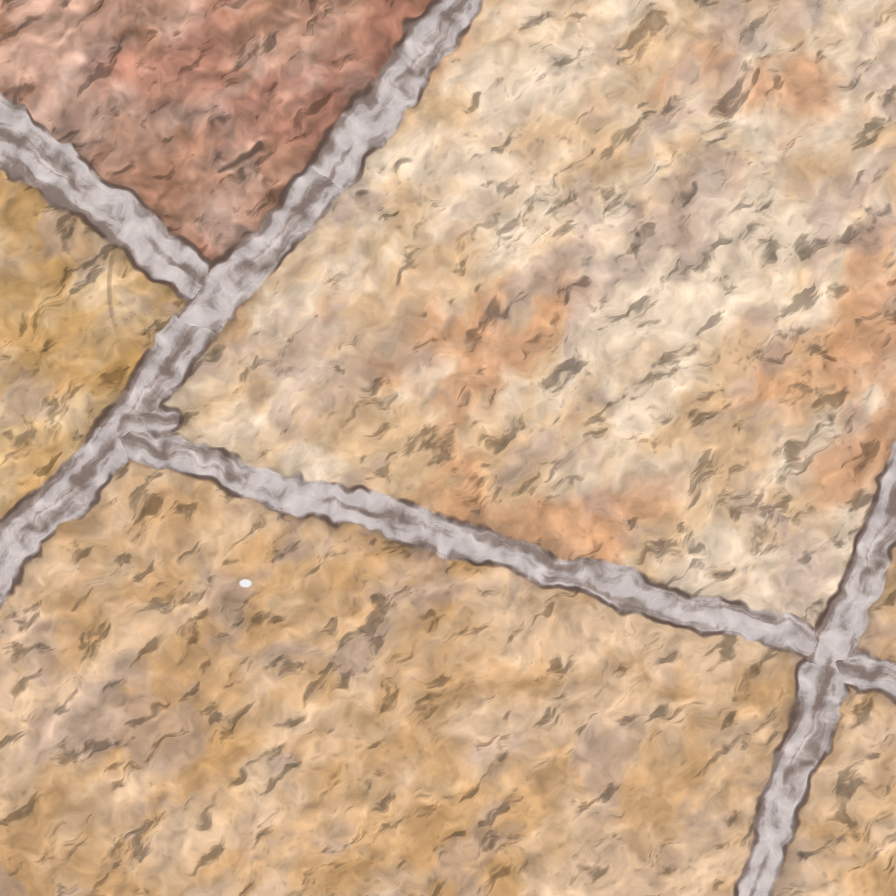
Reproduce this texture procedurally as a three.js fragment shader.

```glsl
// Weathered sandstone paving: five mottled slabs parted by ragged grey mortar.
// Mortar is a union of warped tapered segments; slabs are tinted by layered
// noise with cellular pits, diagonal flecks and a little slanted relief light.
varying vec2 vUv;

const vec3 MORTAR_PALE = vec3(0.79, 0.745, 0.735);
const vec3 MORTAR_DARK = vec3(0.57, 0.50, 0.47);
const vec3 CREVICE = vec3(0.34, 0.27, 0.24);
const vec3 MAUVE = vec3(0.70, 0.61, 0.57);

vec2 hash2(vec2 p) {
  vec3 q = fract(p.xyx * vec3(0.1031, 0.1030, 0.0973));
  q += dot(q, q.yzx + 33.33);
  return fract((q.xx + q.yz) * q.zy);
}

float noise(vec2 p) {
  vec2 i = floor(p), f = fract(p);
  f = f * f * (3.0 - 2.0 * f);
  float low = mix(hash2(i).x, hash2(i + vec2(1, 0)).x, f.x);
  float high = mix(hash2(i + vec2(0, 1)).x, hash2(i + vec2(1, 1)).x, f.x);
  return mix(low, high, f.y);
}

float fbm(vec2 p) {
  float sum = 0.0, amp = 0.5;
  for (int i = 0; i < 4; i++) {
    sum += amp * noise(p);
    p = mat2(1.6, 1.2, -1.2, 1.6) * p + 17.3;
    amp *= 0.55;
  }
  return sum / 1.01;
}

// Distance to the nearest scattered point
float cellular(vec2 p) {
  float nearest = 1.0;
  for (int y = -1; y <= 1; y++)
    for (int x = -1; x <= 1; x++) {
      vec2 cell = floor(p) + vec2(x, y);
      nearest = min(nearest, length(cell + hash2(cell) - p));
    }
  return nearest;
}

// Tapered segment: signed distance, position along it, offset across it
vec3 segment(vec2 p, vec2 a, vec2 b, float ra, float rb) {
  vec2 ab = b - a, dir = normalize(ab);
  float t = clamp(dot(p - a, ab) / dot(ab, ab), 0.0, 1.0);
  vec2 rel = p - a;
  return vec3(length(rel - ab * t) - mix(ra, rb, t),
              dot(rel, dir), dir.x * rel.y - dir.y * rel.x);
}

vec3 nearer(vec3 a, vec3 b) { return a.x < b.x ? a : b; }

vec3 mortarNet(vec2 p) {
  vec2 top = vec2(0.37, 0.81), mid = vec2(0.22, 0.64);
  vec2 fork = vec2(0.13, 0.51), cross = vec2(0.925, 0.265);
  vec3 j = segment(p, vec2(0.535, 1.03), top, 0.024, 0.026);
  j = nearer(j, segment(p, top, mid, 0.023, 0.024));
  j = nearer(j, segment(p, mid, fork, 0.024, 0.026));
  j = nearer(j, segment(p, fork, vec2(-0.03, 0.345), 0.026, 0.031));
  j = nearer(j, segment(p, vec2(-0.03, 0.875), vec2(0.225, 0.69), 0.037, 0.021));
  j = nearer(j, segment(p, fork, vec2(0.90, 0.285), 0.019, 0.019));
  j = nearer(j, segment(p, vec2(1.02, 0.49), cross, 0.022, 0.029));
  j = nearer(j, segment(p, cross, vec2(0.84, -0.02), 0.027, 0.022));
  j = nearer(j, segment(p, cross, vec2(1.03, 0.22), 0.020, 0.024));
  return nearer(j, segment(p, vec2(0.15, 0.535), vec2(0.188, 0.53), 0.02, 0.016));
}

vec3 slab(vec2 p, vec3 pale, vec3 ochre, vec3 stain, float relief) {
  vec2 q = mat2(0.77, -0.64, 0.64, 0.77) * p * vec2(1.0, 1.35);
  float tone = 0.5 * fbm(q * 6.0) + 0.5 * fbm(q * 19.0 + 7.0);
  vec3 c = mix(ochre, pale, smoothstep(0.34, 0.62, tone));
  c = mix(c, stain, 0.65 * smoothstep(0.52, 0.70, fbm(q * 6.5 + 21.0)));
  c = mix(c, MAUVE, 0.5 * smoothstep(0.53, 0.73, fbm(q * 15.0 + 40.0)));
  // Grain, elongated flecks and tiny pits
  float fleck = smoothstep(0.59, 0.78, fbm(q * vec2(32.0, 54.0) + 60.0));
  float pit = 1.0 - smoothstep(0.06, 0.20, cellular(q * 42.0));
  c *= 1.0 + 0.40 * (fbm(q * 48.0 + 3.0) - 0.5);
  c *= 1.0 - 0.30 * fleck - 0.10 * pit * noise(q * 12.0);
  float slope = fbm(p * 20.0 + vec2(-0.12, 0.18)) - fbm(p * 20.0);
  return c * (1.0 - relief * slope);
}

vec3 slabAt(vec2 p) {
  bool leftSide = (p.y - 0.35) * 0.55 > (p.x + 0.02) * 0.67;
  bool aboveBranch = p.y > 0.855 - 0.735 * p.x;
  float rightEdge = 0.925 + (p.y - 0.265) * (p.y > 0.265 ? 0.42 : 0.30);
  vec3 rust = vec3(0.82, 0.59, 0.43);
  if (leftSide && aboveBranch)
    return slab(p, vec3(0.81, 0.65, 0.57), vec3(0.67, 0.50, 0.41), vec3(0.68, 0.47, 0.40), 1.1);
  if (leftSide)
    return slab(p, vec3(0.89, 0.77, 0.62), vec3(0.77, 0.61, 0.41), vec3(0.78, 0.60, 0.37), 0.5);
  if (p.x < rightEdge && p.y > 0.542 - 0.286 * p.x)
    return slab(p, vec3(0.92, 0.83, 0.73), vec3(0.86, 0.72, 0.57), rust, 0.35);
  return slab(p, vec3(0.87, 0.74, 0.61), vec3(0.79, 0.63, 0.46), vec3(0.81, 0.63, 0.43), 0.45);
}

vec3 mortar(vec3 j) {
  float streak = fbm(vec2(j.y * 9.0, j.z * 95.0) + 11.0);
  float grit = fbm(j.yz * 65.0 + 5.0);
  vec3 c = mix(MORTAR_DARK, MORTAR_PALE, smoothstep(0.30, 0.60, 0.65 * streak + 0.35 * grit));
  return c * (1.0 + 0.35 * (grit - 0.5));
}

void main() {
  vec2 p = vUv;
  vec2 warp = vec2(fbm(p * 16.0), fbm(p * 16.0 + 50.0)) - 0.5;
  vec2 chip = vec2(noise(p * 75.0), noise(p * 75.0 + 30.0)) - 0.5;
  vec2 ragged = p + 0.030 * warp + 0.007 * chip;
  vec3 j = mortarNet(ragged);

  // Slabs with grime beside the joints, a broken ledge and a curved crack
  vec3 color = slabAt(ragged);
  color *= 1.0 - 0.22 * exp(-max(j.x, 0.0) * 90.0) * smoothstep(0.3, 0.65, fbm(p * 25.0));
  float ledge = segment(ragged, vec2(0.245, 0.812), vec2(0.295, 0.838), 0.001, 0.005).x;
  color = mix(color, CREVICE, 0.75 * (1.0 - smoothstep(-0.002, 0.004, ledge)));
  float arc = abs(length((p - vec2(0.22, 0.68)) * vec2(1.0, 0.8)) - 0.098);
  float arcSpan = smoothstep(0.15, 0.12, p.x + 0.01) * smoothstep(0.59, 0.62, p.y) * smoothstep(0.75, 0.71, p.y);
  color *= 1.0 - 0.30 * arcSpan * (1.0 - smoothstep(0.001, 0.004, arc));

  // Mortar and its patchy dark rim
  color = mix(color, mortar(j), 1.0 - smoothstep(-0.002, 0.002, j.x));
  float rim = 1.0 - smoothstep(0.0008, 0.0050, abs(j.x + 0.001));
  color = mix(color, CREVICE, 0.78 * rim * smoothstep(0.34, 0.62, fbm(p * 28.0 + 80.0)));
  float fleckDist = length((p - vec2(0.274, 0.349)) * vec2(0.8, 1.2));
  color = mix(color, vec3(0.95), 1.0 - smoothstep(0.004, 0.007, fleckDist));
  gl_FragColor = vec4(color, 1.0);
}
```
